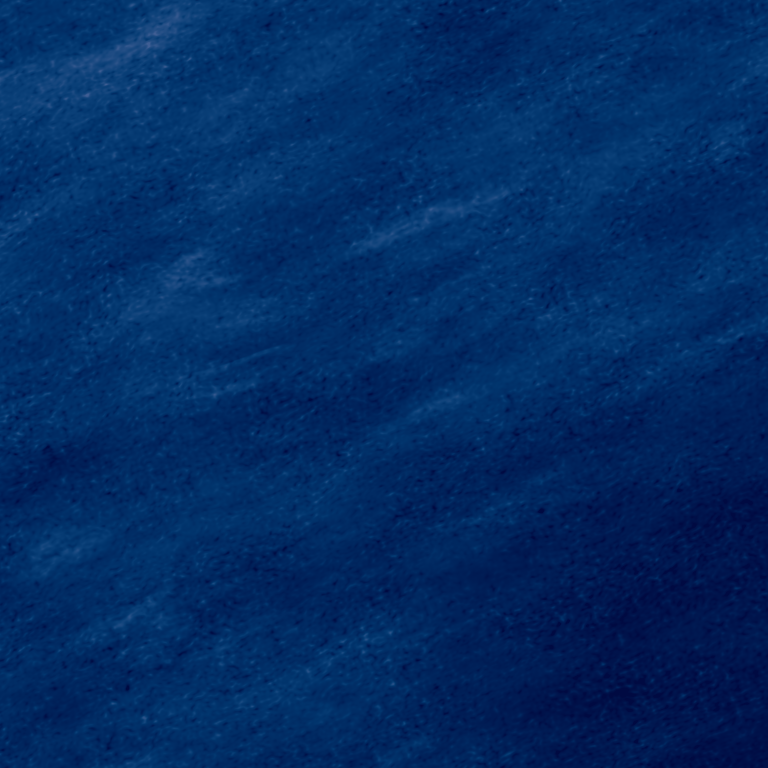
Reproduce this texture procedurally as a Shadertoy shader.

```glsl
// Deep blue open water seen from above, with slanted swells and thin pale crests.
// Stretched gradient noise in a rotated frame builds one tone value per point,
// which a colour ramp then turns from navy shadow to hazy highlight.

const float SLANT = 0.43;           // direction of the swells, radians
const float BASE_TONE = 0.174;
const float SWELL_AMOUNT = 1.45;
const float GRAIN_AMOUNT = 0.052;
const float CREST_AMOUNT = 0.13;
const float SHADOW_DEPTH = 0.105;   // darkening of the lower right
const float GLOW_AMOUNT = 0.042;    // lightening of the upper left

const vec3 ABYSS = vec3(0.00, 0.04, 0.26);
const vec3 NAVY  = vec3(0.00, 0.14, 0.36);
const vec3 OCEAN = vec3(0.006, 0.21, 0.43);
const vec3 LIGHT = vec3(0.04, 0.25, 0.47);
const vec3 HAZE  = vec3(0.25, 0.37, 0.58);

vec2 hash2(vec2 cell) {
    vec2 d = vec2(dot(cell, vec2(127.1, 311.7)), dot(cell, vec2(269.5, 183.3)));
    return 2.0 * fract(sin(d) * 43758.5453) - 1.0;
}

float gradientNoise(vec2 p) {
    vec2 i = floor(p);
    vec2 f = p - i;
    vec2 u = f * f * f * (f * (f * 6.0 - 15.0) + 10.0);
    vec2 e = vec2(1.0, 0.0);
    float low = mix(dot(hash2(i), f), dot(hash2(i + e), f - e), u.x);
    float high = mix(dot(hash2(i + e.yx), f - e.yx), dot(hash2(i + 1.0), f - 1.0), u.x);
    return mix(low, high, u.y);
}

// Broad to narrow waves, all stretched along the x axis
float swell(vec2 p) {
    float sum = 0.0;
    float amplitude = 0.058;
    vec2 scale = vec2(2.6, 8.5);
    for (int k = 0; k < 4; k++) {
        sum += amplitude * gradientNoise(p * scale + 17.3 * float(k));
        scale *= vec2(2.1, 2.0);
        amplitude *= 0.74;
    }
    return sum;
}

// Fine choppy texture: mostly faint, with scattered crisp flecks
float grain(vec2 p) {
    vec2 bend = 0.006 * vec2(gradientNoise(p * 24.0), gradientNoise(p * 24.0 + 41.0));
    vec2 q = p + bend;
    float chop = 0.5 * gradientNoise(q * vec2(38.0, 70.0));
    chop += 1.0 * gradientNoise(q * vec2(80.0, 125.0) + 9.0);
    chop += 1.15 * gradientNoise(q * vec2(140.0, 200.0) + 27.0);
    float strength = 1.0 + 1.2 * gradientNoise(p * vec2(7.0, 13.0) + 71.0);
    return chop * (0.55 + 1.4 * abs(chop)) * strength;
}

// Pale lines with one crisp edge, following a noise contour where the mask allows
float crestLine(vec2 p, vec2 scale, float seed) {
    float n = gradientNoise(p * scale + seed);
    float line = smoothstep(-0.05, 0.02, n) * (1.0 - smoothstep(0.02, 0.24, n));
    float mask = smoothstep(0.06, 0.42, gradientNoise(p * vec2(4.2, 10.0) + seed * 2.7));
    return line * mask;
}

float crests(vec2 p) {
    float lines = crestLine(p, vec2(2.8, 13.0), 5.7) + 0.8 * crestLine(p, vec2(4.5, 21.0), 23.1);
    float haze = smoothstep(0.12, 0.55, gradientNoise(p * vec2(4.5, 17.0) + 5.7));
    float breakup = 0.65 + 0.8 * gradientNoise(p * vec2(24.0, 70.0) + 31.0);
    breakup += 0.9 * gradientNoise(p * vec2(75.0, 160.0) + 12.0);
    return (lines + 0.35 * haze) * clamp(breakup, 0.0, 1.4);
}

vec3 waterColor(float tone) {
    vec3 color = mix(ABYSS, NAVY, clamp((tone - 0.04) / 0.10, 0.0, 1.0));
    color = mix(color, OCEAN, clamp((tone - 0.14) / 0.07, 0.0, 1.0));
    color = mix(color, LIGHT, clamp((tone - 0.21) / 0.04, 0.0, 1.0));
    return mix(color, HAZE, clamp((tone - 0.25) / 0.12, 0.0, 1.0));
}

void mainImage(out vec4 fragColor, in vec2 fragCoord) {
    vec2 uv = fragCoord / iResolution.xy;
    vec2 p = fragCoord / iResolution.y;

    // Rotate so that x runs along the swells, then let them meander
    float c = cos(SLANT);
    float s = sin(SLANT);
    vec2 q = vec2(c * p.x + s * p.y, c * p.y - s * p.x);
    q.y += 0.018 * gradientNoise(q * vec2(5.0, 6.0) + 2.4);

    // Large scale lighting
    float shadow = 1.0 - smoothstep(0.1, 0.75, length((uv - vec2(1.05, 0.1)) * vec2(0.95, 1.15)));
    float glow = 1.0 - smoothstep(0.0, 0.8, length(uv - vec2(0.0, 1.0)));

    float tone = BASE_TONE - SHADOW_DEPTH * shadow + GLOW_AMOUNT * glow;
    tone += SWELL_AMOUNT * swell(q) * (1.0 - 0.4 * shadow);
    tone += GRAIN_AMOUNT * grain(q);
    tone += CREST_AMOUNT * crests(q) * (1.0 - 0.85 * shadow) * (0.65 + 0.45 * uv.y);

    fragColor = vec4(waterColor(tone), 1.0);
}
```
